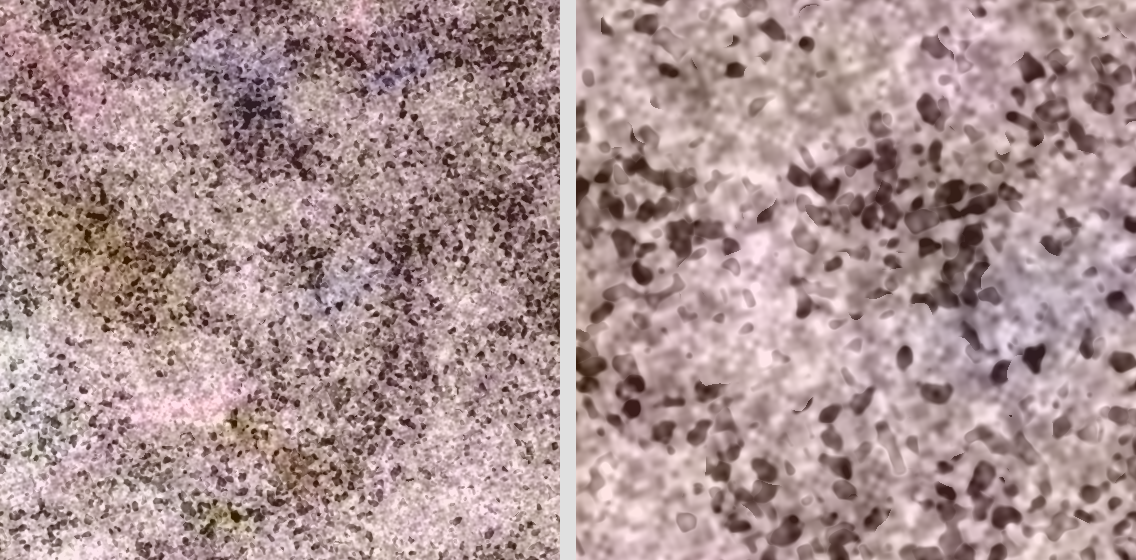
Left, the full canvas; right, a detail of the centre.
Write a WebGL 1 fragment shader that draws this texture.

```glsl
precision highp float;
// Speckled pink granite with dark mineral grains, brown stains and a pale broken vein.
uniform vec2 u_resolution;

const vec3 DARK_MINERAL = vec3(0.22, 0.115, 0.10);
const vec3 PALE_FELDSPAR = vec3(0.95, 0.855, 0.865);
const vec3 RUST_SHIFT = vec3(0.0, -0.015, -0.10);
const vec3 PINK_SHIFT = vec3(0.035, -0.035, 0.0);
const vec3 VIOLET_SHIFT = vec3(-0.035, -0.01, 0.055);
const vec3 GREY_SHIFT = vec3(-0.03, 0.03, 0.02);

float hash(vec2 p) {
  return fract(sin(dot(p, vec2(127.1, 311.7))) * 43758.5453);
}

vec2 rotate(vec2 p, float angle) {
  float c = cos(angle), s = sin(angle);
  return vec2(c * p.x + s * p.y, c * p.y - s * p.x);
}

// Value noise, 0 to 1
float noise(vec2 p) {
  vec2 cell = floor(p), f = fract(p);
  f = f * f * (3.0 - 2.0 * f);
  float low = mix(hash(cell), hash(cell + vec2(1.0, 0.0)), f.x);
  float high = mix(hash(cell + vec2(0.0, 1.0)), hash(cell + vec2(1.0, 1.0)), f.x);
  return mix(low, high, f.y);
}

// Layered noise, each octave turned to hide the lattice
float fbm(vec2 p) {
  float sum = 0.0, weight = 0.5;
  for (int i = 0; i < 4; i++) {
    sum += weight * noise(p);
    p = rotate(p, 0.9) * 2.03 + 17.3;
    weight *= 0.5;
  }
  return sum / 0.9375;
}

// Soft tilted ellipse
float smudge(vec2 p, vec2 centre, vec2 radii, float angle) {
  vec2 q = rotate(p - centre, angle) / radii;
  return exp(-dot(q, q));
}

// Scattered ragged grains; density sets the share of filled cells
float grains(vec2 p, float density, float ragged) {
  vec2 cell = floor(p);
  float cover = 0.0;
  for (int y = -1; y <= 1; y++) {
    for (int x = -1; x <= 1; x++) {
      vec2 id = cell + vec2(float(x), float(y));
      vec2 centre = id + 0.15 + 0.7 * vec2(hash(id + 3.7), hash(id + 9.2));
      vec2 q = rotate(p - centre, 6.28 * hash(id + 5.1));
      float size = mix(0.28, 0.58, hash(id + 21.4));
      float dist = length(q * vec2(0.8, 1.25)) + ragged - size;
      float present = step(hash(id + 40.6), density);
      cover = max(cover, present * (1.0 - smoothstep(-0.16, 0.14, dist)));
    }
  }
  return cover;
}

void main() {
  vec2 p = gl_FragCoord.xy / u_resolution;
  vec2 wobble = vec2(fbm(p * 9.0), fbm(p * 9.0 + 31.0)) - 0.5;
  vec2 soft = p + 0.14 * wobble;

  // Broad regions
  float shade = smoothstep(0.1, 0.95, soft.y * 0.8 + soft.x * 0.35);
  float rust = smudge(soft, vec2(0.18, 0.54), vec2(0.17, 0.075), -0.8)
    + 0.9 * smudge(soft, vec2(0.50, 0.18), vec2(0.14, 0.045), -0.3)
    + smudge(soft, vec2(0.40, 0.05), vec2(0.08, 0.028), -0.7);
  float pink = smudge(soft, vec2(0.08, 0.89), vec2(0.15, 0.06), -0.45)
    + smudge(soft, vec2(0.36, 0.28), vec2(0.12, 0.03), -0.2)
    + smudge(soft, vec2(0.64, 0.96), vec2(0.035, 0.05), 0.0)
    + 0.6 * smudge(soft, vec2(0.12, 0.15), vec2(0.09, 0.07), 0.5);
  float violet = smudge(soft, vec2(0.43, 0.86), vec2(0.10, 0.07), -0.4)
    + smudge(soft, vec2(0.73, 0.87), vec2(0.06, 0.04), 0.0)
    + smudge(soft, vec2(0.59, 0.48), vec2(0.09, 0.05), 0.5);
  float pale = smudge(soft, vec2(0.02, 0.32), vec2(0.10, 0.30), 0.25)
    + 0.6 * smudge(soft, vec2(0.34, 0.09), vec2(0.20, 0.05), -0.5);
  float cluster = fbm(p * 11.0 + 5.0);

  // Mineral mottling, coarse to fine
  float coarse = noise(rotate(p, 0.5) * 85.0 + wobble * 2.0);
  float medium = noise(rotate(p, 1.1) * 125.0 + 7.0);
  float fine = noise(rotate(p, 0.3) * 215.0 + 13.0);
  float speckle = 0.55 * coarse + 0.45 * noise(rotate(p, 2.0) * 150.0 + 41.0);

  // Dark grains gather in clusters and thin out in pink patches
  float density = 0.20 + 0.14 * shade + 1.3 * (cluster - 0.5) - 0.35 * pink;
  float ragged = 0.55 * (medium - 0.5) + 0.25 * (fine - 0.5);
  float dark = grains(rotate(p, 0.35) * 72.0, density, ragged);
  float threshold = 0.69 - 0.07 * shade - 0.35 * (cluster - 0.5) + 0.1 * pink;
  dark = max(dark, 0.75 * smoothstep(threshold - 0.05, threshold + 0.09, speckle));

  // Thin curved vein, broken along its length
  float bend = p.x - 0.5;
  float offset = p.y - 0.236 - 0.5 * bend * bend + 0.03 * wobble.y;
  float span = smoothstep(0.26, 0.34, p.x) * (1.0 - smoothstep(0.66, 0.76, p.x));
  float vein = span * exp(-offset * offset / 0.00003) * smoothstep(0.35, 0.6, coarse);

  float tone = 0.73 - 0.20 * (shade - 0.55) + 0.45 * (cluster - 0.5) * -1.0;
  tone += 0.30 * (coarse - 0.5) + 0.34 * (medium - 0.5) + 0.38 * (fine - 0.5);
  tone += 0.07 * pale + 0.05 * pink - 0.15 * rust - 0.06 * violet + 0.25 * vein;
  tone -= 0.43 * dark;

  // Colour, with faint drifting warmth
  vec3 colour = mix(DARK_MINERAL, PALE_FELDSPAR, clamp(tone, 0.0, 1.06));
  float warmth = fbm(p * 16.0 + 63.0) - 0.5;
  colour += RUST_SHIFT * (rust + 0.8 * warmth) + PINK_SHIFT * (pink - 0.8 * warmth);
  colour += VIOLET_SHIFT * violet + GREY_SHIFT * pale;
  gl_FragColor = vec4(clamp(colour, 0.0, 1.0), 1.0);
}
```
